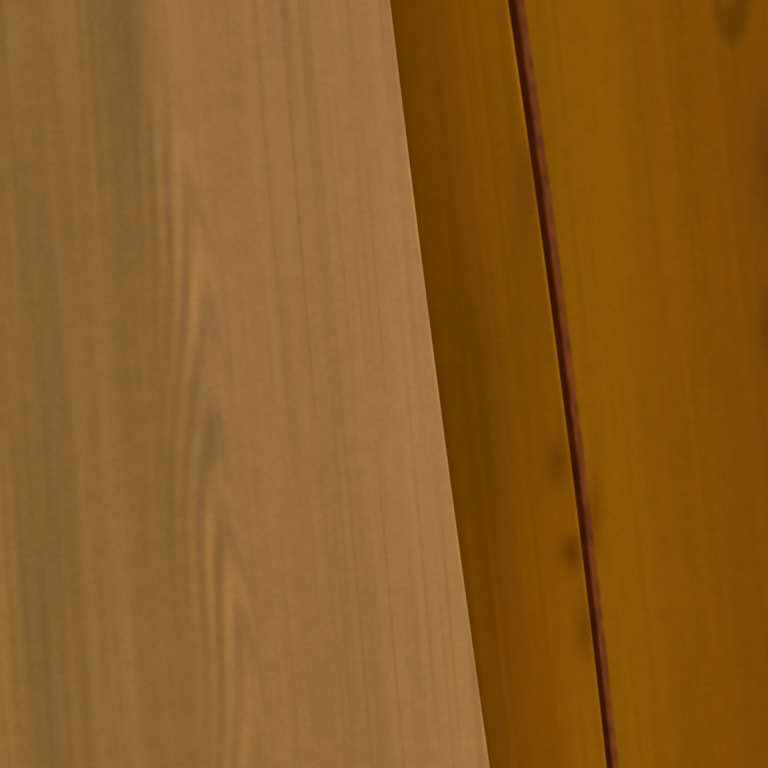
Write a three.js fragment shader that draws this texture.

```glsl
// Pale wooden board overlapping amber planks split by a slanted dark groove.
varying vec2 vUv;

float hash(vec2 p) {
  return fract(sin(dot(p, vec2(127.1, 311.7))) * 43758.5453);
}

float noise(vec2 p) {
  vec2 i = floor(p), f = fract(p);
  f = f * f * (3.0 - 2.0 * f);
  return mix(mix(hash(i), hash(i + vec2(1, 0)), f.x),
             mix(hash(i + vec2(0, 1)), hash(i + vec2(1, 1)), f.x), f.y);
}

// Long fibres at three widths, centred on zero.
float fibres(vec2 p) {
  return noise(p * vec2(20.0, 1.2)) * 0.4 + noise(p * vec2(60.0, 2.2) + 7.0) * 0.32
       + noise(p * vec2(150.0, 4.5) + 19.0) * 0.28 - 0.5;
}

float blob(vec2 p, vec2 centre, vec2 radius) {
  vec2 d = (p - centre) / radius;
  return exp(-dot(d, d));
}

vec3 paleBoard(vec2 p) {
  float x = p.x, t = p.y;
  float s = x - 0.085 * t;
  vec3 col = mix(vec3(0.535, 0.39, 0.205), vec3(0.595, 0.435, 0.25),
                 smoothstep(0.15, 0.23, x - 0.11 * t));
  col = mix(col, vec3(0.55, 0.40, 0.205), 0.4 * smoothstep(0.3, 1.0, t));
  col += vec3(0.03, 0.025, 0.02) * smoothstep(0.35, 0.5, s);
  col *= 1.0 + 0.12 * fibres(vec2(s, t));

  // Soft dark bands and the lighter lower left strip
  col *= 1.0 - 0.08 * blob(vec2(x - 0.03 * t, t), vec2(0.165, 0.04), vec2(0.025, 0.16));
  col *= 1.0 - 0.09 * blob(vec2(s, t), vec2(0.222, 0.56), vec2(0.018, 0.09));
  col *= 1.0 - 0.06 * blob(p, vec2(0.05, 0.82), vec2(0.03, 0.35));
  float strip = 0.11 * (t - 0.52);
  col += vec3(0.03, 0.023, 0.005) * (1.0 - smoothstep(strip - 0.008, strip + 0.008, x));

  // Nested growth arches: rounded tips leaning right, steep tails on the left
  float u = x - 0.222 - 0.115 * t + 0.006 * sin(t * 12.0);
  float rise = t - 9.0 * (sqrt(u * u + 0.0003) + 0.1 * u);
  float rings = sin(rise * 42.0 + 2.5 * noise(vec2(u * 20.0, t * 6.0)));
  float zone = exp(-pow((u + 0.02) / 0.042, 2.0)) * smoothstep(0.022, 0.004, u)
             * smoothstep(0.04, 0.2, t);
  float burst = blob(p, vec2(0.24, 0.35), vec2(0.06, 0.13)) + blob(p, vec2(0.285, 0.75), vec2(0.06, 0.13));
  col *= 1.0 + (0.04 + 0.045 * burst) * rings * zone;

  // Fine broken lines on the left, longer ones on the right
  float q = x - 0.06 * t;
  float left = noise(vec2(q * 120.0, t * 3.5 + 31.0)) - 0.5;
  col *= 1.0 + 0.055 * left * (1.0 - smoothstep(0.12, 0.2, q));
  float threads = noise(vec2(s * 170.0, t * 2.5 + 50.0));
  threads = smoothstep(0.55, 0.95, threads);
  col *= 1.0 - 0.045 * threads * smoothstep(0.22, 0.38, s);
  return col;
}

vec3 amberPlanks(vec2 p, float edge, float groove) {
  float x = p.x, t = p.y, g = x - groove;
  float s = x - 0.11 * t;
  float right = smoothstep(-0.004, 0.004, g);

  // Left plank is dark near the board, right plank dims toward the far side
  vec3 left = mix(vec3(0.43, 0.245, 0.008), vec3(0.495, 0.30, 0.015),
                  smoothstep(0.02, 0.14, x - edge));
  left *= 1.0 + 0.06 * smoothstep(0.55, 1.0, t) - 0.06 * blob(p, vec2(0.64, 0.48), vec2(0.06, 0.2));
  vec3 far = mix(vec3(0.525, 0.33, 0.015), vec3(0.485, 0.29, 0.025),
                 smoothstep(0.08, 0.30, g + 0.08 * t));
  vec3 col = mix(left, far, right);
  col *= 1.0 + mix(0.20, 0.14, right) * fibres(vec2(s, t) + 3.0);

  // Knot and stains near the right border
  vec2 k = (p - vec2(0.953, 0.0)) / vec2(0.026, 0.065);
  col *= 1.0 - 0.17 * (1.0 - smoothstep(0.6, 1.15, length(k)))
       * (1.0 - 0.6 * blob(p, vec2(0.943, 0.0), vec2(0.012, 0.02)));
  vec3 stain = vec3(0.39, 0.22, 0.03);
  col = mix(col, stain, 0.7 * blob(p, vec2(1.0, 0.2), vec2(0.02, 0.09)));
  col = mix(col, stain, 0.7 * blob(p, vec2(1.0, 0.42), vec2(0.014, 0.05)));

  // Smudges beside the groove
  float smudge = 0.5 * blob(p, vec2(0.685, 0.24), vec2(0.013, 0.05))
               + 0.7 * blob(p, vec2(0.726, 0.602), vec2(0.015, 0.033))
               + 0.9 * blob(p, vec2(0.744, 0.72), vec2(0.016, 0.022))
               + 0.6 * blob(p, vec2(0.761, 0.82), vec2(0.012, 0.035))
               + 0.6 * blob(p, vec2(0.774, 0.67), vec2(0.009, 0.05));
  smudge = min(smudge, 1.0);
  col = mix(col, vec3(0.36, 0.19, 0.01), 0.75 * smudge);

  // Groove: bright lip, dark cut, reddish inner wall
  float w = mix(0.0105, 0.0075, t);
  float lip = exp(-pow((g + w + 0.002) / 0.0022, 2.0));
  col += vec3(0.10, 0.075, 0.03) * lip * (1.0 - smudge) * (1.0 - 0.6 * t)
       * (0.4 + noise(vec2(5.0, t * 14.0)));
  float inside = smoothstep(-w - 0.0015, -w + 0.0015, g) * (1.0 - smoothstep(w - 0.003, w + 0.003, g));
  vec3 wall = mix(vec3(0.23, 0.085, 0.01), vec3(0.42, 0.22, 0.09),
                  smoothstep(-0.4, 0.3, g / w));
  wall *= 0.86 + 0.28 * noise(vec2(g * 150.0, t * 60.0));
  return mix(col, wall, inside);
}

void main() {
  vec2 p = vec2(vUv.x, 1.0 - vUv.y);
  float t = p.y;
  float edge = 0.508 + 0.118 * t + 0.012 * t * t;
  float groove = 0.672 + 0.126 * t + 0.02 * t * (1.0 - t);
  float d = p.x - edge;

  // Broken highlight on the board rim, thin shadow beside it
  vec3 pale = paleBoard(p);
  float rim = 0.3 + 0.9 * noise(vec2(9.0, t * 22.0));
  pale += vec3(0.07, 0.05, 0.025) * rim * exp(-pow((d + 0.0015) / 0.002, 2.0));
  vec3 amber = amberPlanks(p, edge, groove);
  amber *= 1.0 - 0.14 * exp(-max(d, 0.0) / 0.006);
  vec3 col = mix(pale, amber, smoothstep(-0.0012, 0.0012, d));

  // Faint surface mottling
  col *= 1.0 + 0.035 * (noise(p * 210.0) - 0.5) + 0.025 * (noise(p * 60.0) - 0.5);
  gl_FragColor = vec4(col, 1.0);
}
```
